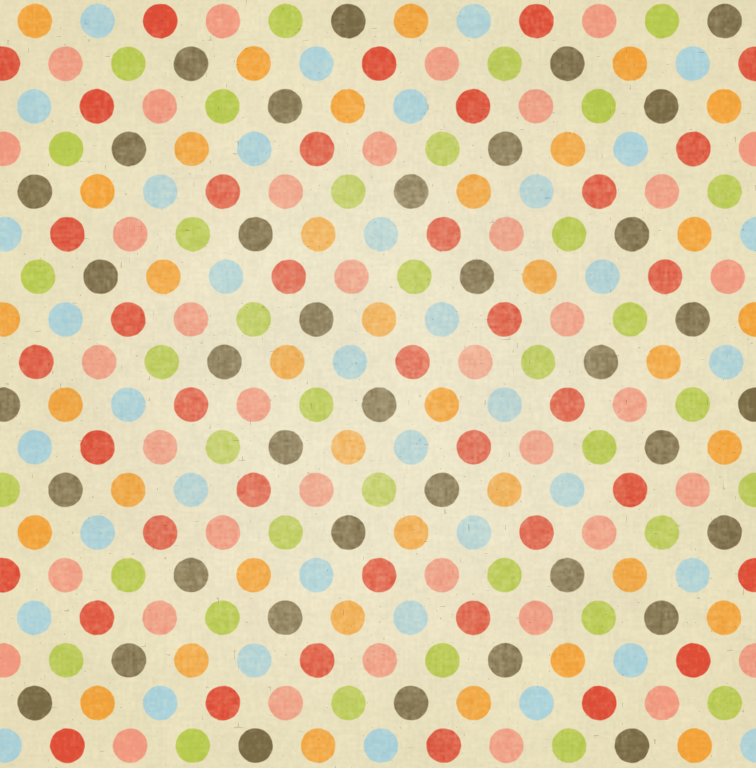
This pattern is drawn by a Shadertoy shader. Its source:

```glsl
// Staggered polka dots in six faded inks on cream linen.
// Each row cycles the inks from its own starting colour; value noise adds
// the weave and ink wear, and the print fades towards the middle.

#define DOT_STEP vec2(0.08166, 0.0555) // spacing, in canvas heights
#define TOP_MARGIN 0.0274              // top edge to first row centre
#define DOT_RADIUS 0.0224
#define EDGE_ROUGHNESS 0.0008
#define CENTRE_FADE 0.24
#define DOT_VARIATION 0.16
#define INK_GRAIN 0.30
#define WEAVE_STRENGTH 0.065
#define MOTTLE_STRENGTH 0.035
#define PAPER_CENTRE vec3(0.927, 0.897, 0.785)
#define PAPER_EDGE vec3(0.905, 0.868, 0.725)

const vec3 INKS[6] = vec3[6](
    vec3(0.95, 0.64, 0.23),  // orange
    vec3(0.67, 0.82, 0.85),  // blue
    vec3(0.87, 0.31, 0.22),  // red
    vec3(0.94, 0.60, 0.50),  // pink
    vec3(0.72, 0.79, 0.31),  // green
    vec3(0.48, 0.42, 0.28)); // brown

// Twelve-row cycle: first ink and sideways drift of each row
const int FIRST_INK[12] = int[12](0, 2, 1, 3, 5, 1, 4, 0, 2, 5, 1, 4);
const float ROW_DRIFT[12] = float[12](
    0.0, 0.0, -0.01, 0.01, 0.0, 0.03, 0.05, 0.0, 0.025, 0.0, 0.0, 0.0);

float hash(vec2 p) {
    vec3 q = fract(vec3(p.xyx) * 0.1031);
    q += dot(q, q.yzx + 33.33);
    return fract((q.x + q.y) * q.z);
}

float noise(vec2 p) {
    vec2 cell = floor(p);
    vec2 f = fract(p);
    f = f * f * (3.0 - 2.0 * f);
    float low = mix(hash(cell), hash(cell + vec2(1, 0)), f.x);
    float high = mix(hash(cell + vec2(0, 1)), hash(cell + vec2(1, 1)), f.x);
    return mix(low, high, f.y);
}

// Crossed threads plus fine fibres, centred on zero
float weave(vec2 p) {
    float threads = noise(p * vec2(70.0, 310.0)) + noise(p * vec2(310.0, 70.0) + 57.0);
    return 0.3 * threads + 0.4 * noise(p * 270.0 + 19.0) - 0.5;
}

void mainImage(out vec4 fragColor, in vec2 fragCoord) {
    vec2 p = fragCoord / iResolution.y;
    float pixel = 1.0 / iResolution.y;
    vec2 centre = 0.5 * iResolution.xy / iResolution.y;
    float rim = smoothstep(0.1, 0.65, length(p - centre));

    // Linen ground
    float cloth = weave(p);
    float mottle = 0.6 * noise(p * 9.0) + 0.4 * noise(p * 31.0 + 7.0) - 0.5;
    vec3 paper = mix(PAPER_CENTRE, PAPER_EDGE, rim);

    // Nearest dot, with rows counted down from the top
    vec2 grid = vec2(p.x, 1.0 - p.y - TOP_MARGIN) / DOT_STEP;
    float row = floor(grid.y + 0.5);
    int cycle = (int(row) + 12) % 12;
    grid.x -= 0.045 + 0.51 * float(cycle % 2 == 0) + ROW_DRIFT[cycle];
    float column = floor(grid.x + 0.5);
    vec2 offset = (grid - vec2(column, row)) * DOT_STEP;

    // Ink, thinned by fading, dot variation and fabric grain
    vec3 ink = INKS[(FIRST_INK[cycle] + int(column) + 6) % 6];
    float wear = 0.04 + CENTRE_FADE * (1.0 - rim)
        + DOT_VARIATION * (hash(vec2(column, row) + 11.0) - 0.5)
        + INK_GRAIN * (cloth + 0.4 * (noise(p * 150.0) - 0.5));
    ink = mix(ink, paper, clamp(wear, 0.0, 0.7));

    float rough = EDGE_ROUGHNESS * (noise(p * 180.0) - 0.5);
    float distanceToDot = length(offset) - DOT_RADIUS + rough;
    float cover = 1.0 - smoothstep(-pixel, pixel, distanceToDot);

    // Shared shading and sparse dark flecks
    vec3 color = mix(paper, ink, cover);
    color *= 1.0 + WEAVE_STRENGTH * cloth + MOTTLE_STRENGTH * mottle;
    color *= 1.0 - 0.12 * smoothstep(0.93, 1.0, noise(p * 190.0 + 83.0));
    fragColor = vec4(clamp(color, 0.0, 1.0), 1.0);
}
```
